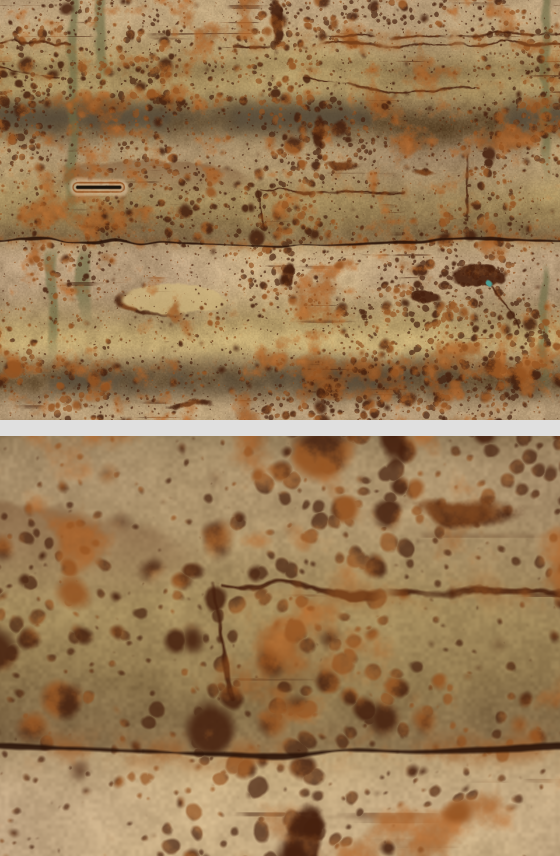
Top, the full canvas; bottom, a detail of the centre.
Reproduce this texture procedurally as a Shadertoy shader.

```glsl
// Weathered corrugated sheet: cream paint over two dark ribs and a seam.
// Bell curves shade the ribs; wrapping noise adds rust, flecks and grime,
// and short lists place the gouges, blots and drips.
#define PAINT vec3(.86, .75, .61)
#define PAINT_WARM vec3(.82, .72, .49)
#define SHADE vec3(.34, .25, .14)
#define RUST vec3(.58, .32, .12)
#define RUST_DARK vec3(.27, .12, .05)
#define GREY vec3(.33, .29, .23)
#define ALGAE vec3(.42, .42, .27)
#define SEAM_Y .577
#define FLECK_SIZE .85
#define GRAIN .12

// Gouges: start xy, end xy, in canvas heights, y downwards
const vec4 CUTS[10] = vec4[10](
  vec4(.56, .108, 1.34, .102), vec4(.68, .09, 1.34, .078), vec4(0, .1, .17, .1),
  vec4(0, .16, .14, .185), vec4(.72, .19, .93, .217), vec4(.93, .217, 1.19, .205),
  vec4(.62, .452, .96, .457), vec4(1.11, .35, 1.112, .52), vec4(.61, .45, .63, .54),
  vec4(1.17, .68, 1.24, .78));
// Blots: centre xy, half size xy
const vec4 BLOTS[8] = vec4[8](
  vec4(.655, .05, .012, .06), vec4(.81, .389, .04, .01), vec4(1.008, .414, .026, .008),
  vec4(1.012, .707, .034, .012), vec4(.69, .655, .012, .024), vec4(.755, .318, .012, .032),
  vec4(1.14, .655, .06, .024), vec4(.45, .963, .036, .007));
// Drips: x, top, bottom, half width
const vec4 DRIPS[6] = vec4[6](
  vec4(.175, -.1, .56, .011), vec4(.24, -.1, .24, .012), vec4(1.3, -.1, .45, .011),
  vec4(.123, .58, .88, .014), vec4(.2, .58, .8, .017), vec4(1.295, .62, .97, .01));

float hash(vec2 p) {
  vec3 q = fract(p.xyx * .1031);
  q += dot(q, q.yzx + 33.33);
  return fract((q.x + q.y) * q.z);
}

// Value noise that wraps at the canvas edges
float noise(vec2 uv, vec2 cells, float seed) {
  vec2 g = uv * cells, i = floor(g), f = fract(g);
  f *= f * (3. - 2. * f);
  vec2 a = mod(i, cells) + seed, b = mod(i + 1., cells) + seed;
  return mix(mix(hash(a), hash(vec2(b.x, a.y)), f.x),
             mix(hash(vec2(a.x, b.y)), hash(b), f.x), f.y);
}

float fbm(vec2 uv, float scale, float seed) {
  float sum = 0., amp = .52;
  for (int i = 0; i < 5; i++, amp *= .5, scale *= 2.)
    sum += amp * noise(uv, scale * vec2(4, 3), seed + float(i) * 19.);
  return sum;
}

float bell(float x, float centre, float width) {
  float d = (x - centre) / width;
  return exp(-d * d);
}

float fill(float d, float soft) { return 1. - smoothstep(-soft, soft, d); }

float segment(vec2 p, vec2 a, vec2 b) {
  vec2 ab = b - a;
  return length(p - a - ab * clamp(dot(p - a, ab) / dot(ab, ab), 0., 1.));
}

float ellipse(vec2 p, vec2 r) { return (length(p / r) - 1.) * min(r.x, r.y); }

// One round spot per cell, most of them tiny
float flecks(vec2 uv, float scale, float amount) {
  vec2 cells = scale * vec2(4, 3), g = uv * cells;
  float cover = 0.;
  for (int k = 0; k < 9; k++) {
    vec2 c = floor(g) + vec2(k % 3 - 1, k / 3 - 1), id = mod(c, cells) + scale;
    float r = .5 * amount * pow(hash(id + 83.), 3.);
    float d = length(g - c - vec2(hash(id), hash(id + 41.))) - r;
    cover = max(cover, fill(d, .12) * smoothstep(.02, .12, r));
  }
  return cover;
}

void mainImage(out vec4 fragColor, in vec2 fragCoord) {
  vec2 uv = fragCoord / iResolution.xy;
  uv.y = 1. - uv.y;
  float y = uv.y, soft = max(.0015, 1. / iResolution.y);
  float broad = fbm(uv, 1., 3.), mid = fbm(uv, 4., 31.), fine = fbm(uv, 12., 57.);
  vec2 warp = vec2(mid, fbm(uv, 5., 71.)) - .5;
  vec2 p = uv * vec2(4. / 3., 1), q = p + .03 * warp;

  // Rib shading, with a jump in brightness at the seam
  float seam = y - SEAM_Y + .007 * cos(6.2832 * uv.x) + .012 * (noise(uv, vec2(24, 1), 9.) - .5);
  float below = smoothstep(-soft, soft, seam), ry = y + .05 * (broad - .5);
  float ribs = bell(ry, .29, .042) + bell(ry, .905, .042);
  float level = .64 + .12 * bell(y, .05, .09) - .12 * bell(ry, .165, .02) + .07 * bell(y, .22, .03)
    - .46 * ribs + mix(-.25 * bell(y, .56, .05), .2 * bell(y, .64, .09), below)
    + .26 * bell(y, .82, .045) + .1 * bell(y, .98, .03) + .4 * (broad - .5)
    + .3 * (fine - .5) + GRAIN * (noise(uv, vec2(400, 300), 5.) - .5);
  float warm = bell(y, .8, .08) + bell(y, .2, .1) + bell(y, .5, .08) + broad - .4;
  vec3 col = mix(SHADE, mix(PAINT, PAINT_WARM, clamp(warm, 0., 1.)), clamp(level, 0., 1.1));
  col = mix(col, GREY, .75 * ribs * smoothstep(.42, .62, broad + .3 * (mid - .5)));

  // Peeled paint: a tan sheet and a pale bare patch with a rusty rim
  float sheet = fill(ellipse(q - vec2(.37, .43), vec2(.22, .05)), .004);
  col = mix(col, vec3(.52, .38, .25), .65 * sheet * (1. - smoothstep(.38, .48, y)));
  float bare = ellipse(q - vec2(.41, .715), vec2(.13, .037));
  col = mix(col, PAINT_WARM, .7 * fill(bare, .003));
  float cut = fill(abs(bare) - .003, soft) * smoothstep(0., .1, .36 - p.x + 2. * (y - .71));

  // Green grime running down
  for (int i = 0; i < 6; i++) {
    vec4 d = DRIPS[i];
    float run = smoothstep(d.y, d.y + .04, y) * (1. - smoothstep(d.z - .12, d.z, y));
    col = mix(col, ALGAE, .65 * run * fill(abs(q.x - d.x) - d.w * (.4 + mid), .006));
  }

  // Rust stains, flecks and hairlines, thickest beside the ribs
  float rusty = .15 + bell(ry, .335, .03) + .6 * bell(ry, .25, .025) + bell(ry, .875, .03)
    + .6 * bell(y, .94, .02) + .4 * bell(y, .17, .02) + .4 * bell(y, .54, .03);
  float stain = smoothstep(.57, .78, .6 * mid + .4 * fine + .17 * rusty);
  float amount = FLECK_SIZE * (.35 + 1.1 * smoothstep(.35, .65, fbm(uv, 2., 91.)) + .3 * rusty);
  vec2 rough = uv + .012 * warp + .006 * (fine - .5);
  float spots = max(flecks(rough, 6., .6 * amount), flecks(rough, 13., .75 * amount));
  spots = max(spots, .8 * flecks(rough, 25., amount));
  float hair = smoothstep(.83, .95, noise(uv, vec2(7, 150), 13.)) * smoothstep(.5, .65, mid);
  float flaky = smoothstep(.35, .65, fine);
  col = mix(col, RUST * (.7 + .6 * fine), .75 * stain);
  col = mix(col, mix(RUST_DARK, RUST, flaky), max(.85 * spots, .5 * hair));

  // Gouges and blots
  float halo = 0.;
  for (int i = 0; i < 10; i++) {
    float d = segment(q, CUTS[i].xy, CUTS[i].zw);
    cut = max(cut, fill(d - .005 * fine, soft) * smoothstep(.3, .48, mid));
    halo = max(halo, bell(d, 0., .012));
  }
  for (int i = 0; i < 8; i++)
    cut = max(cut, fill(ellipse(q - BLOTS[i].xy, BLOTS[i].zw) + .01 * (fine - .5), .003));
  col = mix(col, RUST, .4 * halo * flaky);
  col = mix(col, mix(RUST_DARK, RUST, .6 * flaky), .9 * cut);
  col = mix(col, vec3(.3, .62, .58), fill(length(q - vec2(1.163, .672)) - .008, .003));

  // Slot with a pale lip, then the seam line
  float slot = segment(p, vec2(.185, .446), vec2(.285, .446));
  col = mix(col, PAINT, .6 * fill(slot - .018 * mid - .008, .006));
  col = mix(col, RUST, fill(abs(slot - .011) - .003 * fine, soft));
  col = mix(col, SHADE * .3, fill(slot - .004, soft));
  col = mix(col, RUST, .6 * bell(seam, 0., .012) * flaky);
  col = mix(col, RUST_DARK * .6, .9 * fill(abs(seam) - .006 * mid, soft));
  fragColor = vec4(clamp(col, 0., 1.), 1);
}
```
